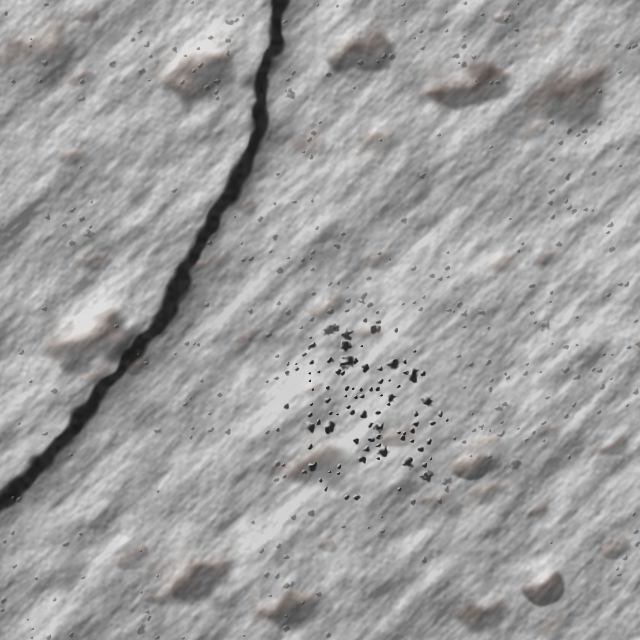
A WebGL 1 fragment shader for this texture:

```glsl
precision highp float;
uniform vec2 u_resolution;

const vec2 LIGHT = vec2(-0.6, 0.8);

float hash(vec2 p) {
  return fract(sin(dot(p, vec2(127.1, 311.7))) * 43758.5453);
}

float noise(vec2 p) {
  vec2 i = floor(p), f = fract(p);
  f = f * f * (3.0 - 2.0 * f);
  return mix(mix(hash(i), hash(i + vec2(1, 0)), f.x),
             mix(hash(i + vec2(0, 1)), hash(i + 1.0), f.x), f.y);
}

float fbm(vec2 p) {
  float sum = 0.0, amp = 0.5;
  for (int i = 0; i < 5; i++) {
    sum += amp * noise(p);
    p = mat2(1.6, 1.2, -1.2, 1.6) * p + 7.3;
    amp *= 0.45;
  }
  return sum;
}

// Height of the dust: soft lumps plus streaks rising to the right
float ground(vec2 p) {
  vec2 q = mat2(0.72, -0.69, 0.69, 0.72) * p;
  return 0.9 * fbm(p * 9.0 + 4.0) + 0.6 * fbm(q * vec2(5.0, 17.0));
}

// Mounds: a bright cap and a crisp shadow below a soft crest
void addMounds(inout vec3 color, vec2 p, float cells, float chance, float depth) {
  vec2 home = floor(p * cells);
  vec2 wobble = vec2(noise(p * 38.0), noise(p * 38.0 + 9.0)) - 0.5;
  for (int y = -1; y <= 1; y++) {
    for (int x = -1; x <= 1; x++) {
      vec2 id = home + vec2(x, y) + cells * 3.0;
      if (hash(id) > chance) continue;
      vec2 center = home + vec2(x, y) + 0.2 + 0.6 * vec2(hash(id + 1.7), hash(id + 5.1));
      float radius = (0.13 + 0.15 * hash(id + 8.3)) / cells;
      vec2 d = (p - center / cells) / radius + 0.6 * wobble;
      float blur = mix(0.12, 0.55, hash(id + 2.9));
      float crest = d.y - 0.15 - 0.4 * d.x;
      float body = 1.0 - smoothstep(1.0 - blur, 1.0 + blur, length(d * vec2(0.8, 1.1)));
      float shadow = body * (1.0 - smoothstep(-0.3, 0.3, crest));
      vec2 cap = d - vec2(-0.3, 0.75);
      color += 0.3 * depth * exp(-1.4 * dot(cap, cap)) * (1.0 - shadow);
      color *= 1.0 - depth * (1.15 - 0.5 * blur) * shadow;
      color += vec3(0.035, 0.005, -0.01) * body * exp(-9.0 * crest * crest);
    }
  }
}

// Stones: lit toward the light, nearly black behind, densest in one heap
void addStones(inout vec3 color, vec2 p, float cells, float stray, float heaped) {
  vec2 home = floor(p * cells);
  vec2 wobble = vec2(noise(p * 170.0), noise(p * 170.0 + 5.0)) - 0.5;
  for (int y = -1; y <= 1; y++) {
    for (int x = -1; x <= 1; x++) {
      vec2 id = home + vec2(x, y);
      vec2 center = (id + 0.2 + 0.6 * vec2(hash(id + 3.3), hash(id + 6.7))) / cells;
      vec2 away = (center - vec2(0.57, 0.35)) / vec2(0.11, 0.12);
      float heap = exp(-dot(away, away));
      float patchy = smoothstep(0.55, 0.8, noise(center * 9.0 + 2.0));
      if (hash(id + 0.4) > stray * (0.3 + 3.0 * patchy) + heaped * heap) continue;
      float radius = (0.17 + 0.25 * hash(id + 9.2)) / cells;
      vec2 d = (p - center) / radius + 0.9 * wobble;
      float body = 1.0 - smoothstep(0.6, 1.2, length(d));
      float tone = mix(0.13, 0.8, smoothstep(-0.1, 0.75, dot(d, LIGHT)));
      color = mix(color, vec3(tone), body * mix(0.4, 0.95, smoothstep(0.05, 0.4, heap)));
    }
  }
}

// Fissure: a curved dark core with a broad shadow on its right bank
void addFissure(inout vec3 color, vec2 p) {
  float fall = 1.0 - p.y;
  float path = 0.425 - 0.7 * fall * fall;
  path += 0.07 * (fbm(vec2(p.y * 8.0, 3.0)) - 0.45) + 0.012 * (noise(p * 45.0) - 0.5);
  float side = (p.x - path) / sqrt(1.0 + 1.96 * fall * fall);
  float rough = fbm(p * 22.0);
  float lip = (side + 0.03) / 0.014;
  color += 0.06 * exp(-lip * lip);
  float bank = side > 0.0 ? exp(-side / 0.028) : exp(side / 0.011);
  color *= 1.0 - bank * (0.25 + 0.6 * rough);
  float width = 0.006 + 0.012 * rough;
  float core = 1.0 - smoothstep(width * 0.5, width * 1.3, abs(side));
  color = mix(color, vec3(0.09) + 0.08 * noise(p * 120.0), core * 0.95);
}

void main() {
  vec2 p = gl_FragCoord.xy / u_resolution;

  // Slope lighting of the dust
  float slope = (ground(p) - ground(p + LIGHT * 0.005)) / 0.005;
  float tone = 0.65 + 0.019 * slope + 0.07 * (noise(p * 4.0) - 0.5);
  tone += 0.04 * (noise(p * 210.0) - 0.5);
  vec3 color = vec3(clamp(tone, 0.42, 0.82));

  addMounds(color, p, 11.0, 0.3, 0.2);
  addMounds(color, p, 5.0, 0.6, 0.38);
  addFissure(color, p);
  addStones(color, p, 75.0, 0.05, 0.35);
  addStones(color, p, 38.0, 0.004, 0.45);

  gl_FragColor = vec4(clamp(color, 0.0, 0.87), 1.0);
}
```
